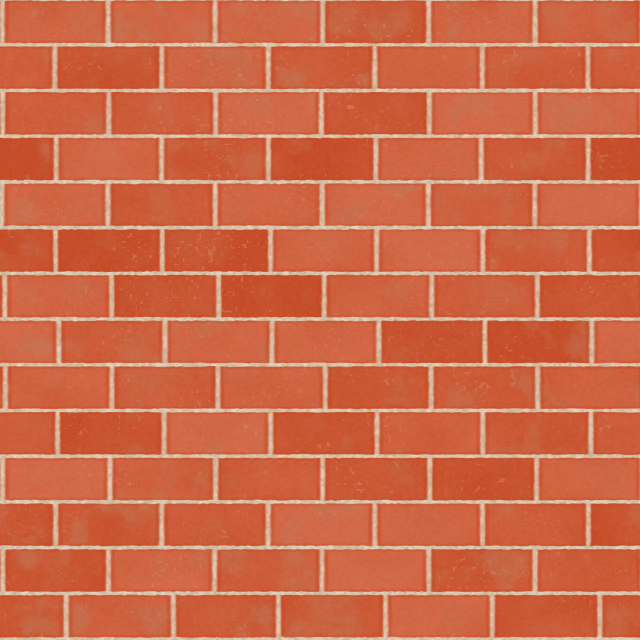
A WebGL 2 fragment shader for this texture:

```glsl
#version 300 es
precision highp float;
// Running-bond brick wall, 6 bricks by 14 courses, with thin pale mortar.
// Each brick gets a hashed tone, mottling and fired red rims; all noise
// wraps on whole periods so the wall tiles without a seam.
uniform vec2 u_resolution;
out vec4 fragColor;

const vec2 BRICKS = vec2(6.0, 14.0);

// Integer hash of a lattice cell, 0..1
float hash(vec2 cell, float seed) {
    uvec3 v = uvec3(ivec3(vec3(cell, seed))) * 1664525u + 1013904223u;
    v.x += v.y * v.z; v.y += v.z * v.x; v.z += v.x * v.y;
    v ^= v >> 16u;
    v.x += v.y * v.z; v.y += v.z * v.x; v.z += v.x * v.y;
    return float(v.z >> 8u) / 16777216.0;
}

// Value noise that repeats after one canvas
float noise(vec2 uv, vec2 period, float seed) {
    vec2 p = uv * period, i = floor(p), f = fract(p);
    f = f * f * (3.0 - 2.0 * f);
    vec2 a = mod(i, period), b = mod(i + 1.0, period);
    return mix(mix(hash(a, seed), hash(vec2(b.x, a.y), seed), f.x),
               mix(hash(vec2(a.x, b.y), seed), hash(b, seed), f.x), f.y);
}

float fbm(vec2 uv, vec2 period, float seed) {
    float sum = 0.0, amp = 0.5;
    for (int k = 0; k < 5; k++) {
        sum += amp * noise(uv, period, seed + float(k));
        period *= 2.0;
        amp *= 0.5;
    }
    return sum / 0.97;
}

// Small sideways offset of one upright joint, in brick lengths
float jointShift(float col, float row) {
    return 0.016 * (hash(vec2(mod(col, BRICKS.x), row), 3.0) - 0.5);
}

void main() {
    vec2 uv = gl_FragCoord.xy / u_resolution;
    float pixel = 1.0 / u_resolution.y;

    // Courses: alternate by half a brick and drift slightly
    vec2 st = (uv - vec2(0.0, 0.0015)) * BRICKS;
    float row = mod(floor(st.y), BRICKS.y);
    float drift = 0.018 + 0.035 * exp(-pow((row - 5.8) / 2.0, 2.0));
    drift += row < 0.5 ? 0.1 : 0.0;
    st.x -= drift + 0.5 * (1.0 - mod(row, 2.0));
    float col = floor(st.x);
    vec2 f = fract(st);
    vec2 brick = vec2(mod(col, BRICKS.x), row);

    // Distance to the nearest joint centre on each axis, in canvas units
    vec2 joint;
    joint.x = min(abs(f.x - jointShift(col, row)),
                  abs(1.0 + jointShift(col + 1.0, row) - f.x)) / BRICKS.x;
    joint.y = min(f.y, 1.0 - f.y) / BRICKS.y;
    float rough = noise(uv, vec2(170.0), 11.0) - 0.5;
    float wave = noise(uv, vec2(48.0), 12.0) - 0.5;
    vec2 inside = joint - vec2(0.0036, 0.0027)
                + vec2(0.0008, 0.0014) * rough + 0.0008 * wave;

    // Brick body: hashed tone with a broad uneven firing
    float tone = pow(hash(brick, 21.0), 1.5);
    float firing = fbm(uv, vec2(12.0, 16.0), 31.0) - 0.5;
    tone = clamp(tone + 0.7 * firing, 0.0, 1.0);
    vec3 color = mix(vec3(0.825, 0.412, 0.283), vec3(0.775, 0.305, 0.163), tone);

    // Dusty tan patches, stronger on some bricks
    float dust = smoothstep(0.48, 0.78, fbm(uv, vec2(24.0), 41.0));
    float dusty = 0.15 + 0.5 * hash(brick, 22.0);
    color = mix(color, vec3(0.76, 0.46, 0.33), dust * dusty);

    // Fine pale specks and grain
    float specks = smoothstep(0.76, 0.95, noise(uv, vec2(230.0), 51.0));
    specks *= smoothstep(0.4, 0.7, fbm(uv, vec2(20.0), 55.0));
    color = mix(color, vec3(0.83, 0.53, 0.40), 0.5 * specks);
    color += 0.025 * (noise(uv, vec2(320.0), 61.0) - 0.5);

    // Saturated red rims, wide at the sides and thin above and below
    vec2 rim = exp(-pow((inside - vec2(0.0040, 0.0020)) / vec2(0.0028, 0.0018), vec2(2.0)));
    float rimAmount = max(0.6 * rim.x, 0.42 * rim.y) * (0.8 + 0.5 * wave);
    color = mix(color, vec3(0.80, 0.265, 0.13), rimAmount);

    // Sandy mortar: soft upright joints, crisper bed joints
    float sand = noise(uv, vec2(256.0), 71.0) * 0.6 + noise(uv, vec2(128.0), 72.0) * 0.4;
    vec3 mortar = mix(vec3(0.77, 0.68, 0.56), vec3(0.91, 0.86, 0.78), sand);
    vec2 soft = max(vec2(0.0024, 0.0010), vec2(0.8 * pixel));
    vec2 cover = 1.0 - smoothstep(-soft, soft, inside);
    float mask = 1.0 - (1.0 - 0.92 * cover.x) * (1.0 - cover.y);
    color = mix(color, mortar, mask);

    fragColor = vec4(clamp(color, 0.0, 1.0), 1.0);
}
```
